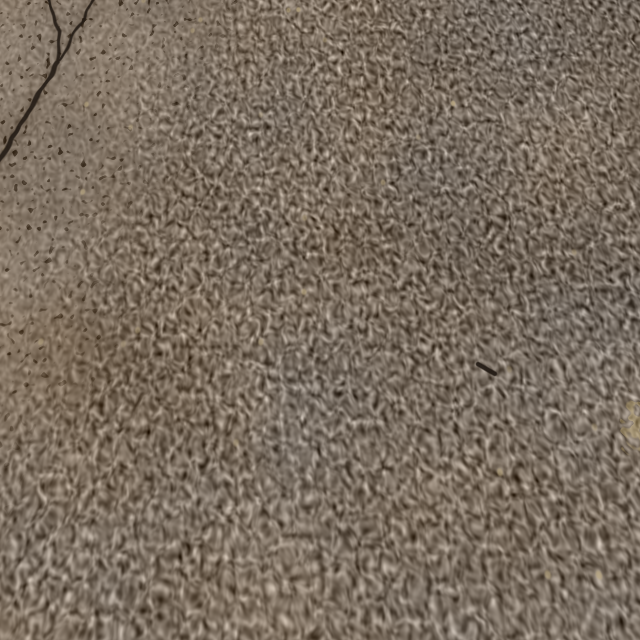
A WebGL 2 fragment shader for this texture:

```glsl
#version 300 es
precision highp float;
// Weathered, coarse-grained pavement receding from the viewer, with a cracked corner.

uniform vec2 u_resolution;
out vec4 fragColor;

const vec3 STONE = vec3(0.481, 0.430, 0.376);
const vec3 CRACK_COLOR = vec3(0.13, 0.10, 0.075);
const vec3 STRAW = vec3(0.72, 0.65, 0.50);
const vec3 WARM_SHIFT = vec3(0.022, 0.0, -0.026);
const vec2 GRAIN_FREQ = vec2(82.0, 54.0);   // grains across and up the canvas
const float PERSPECTIVE = 0.5;              // how much finer grains get with distance
const float GRAIN_LEAN = 0.2;
const float GRAIN_SWIRL = 0.75;
const float GRAIN_CONTRAST = 0.44;
const float FINE_CONTRAST = 0.24;
const float PATCH_CONTRAST = 0.085;
const float WORN_CONTRAST = 0.42;           // grain strength left on the worn side
const float WORN_LIGHT = 0.05;
const float PIT_DEPTH = 0.24;
const float FLECK_SHARE = 0.008;

// PCG-style integer hash, two values in 0..1
vec2 hash2(vec2 cell) {
    uvec2 v = uvec2(ivec2(cell)) * 1664525u + 1013904223u;
    v.x += v.y * 1664525u;
    v.y += v.x * 1664525u;
    v ^= v >> 16u;
    v.x += v.y * 1664525u;
    v.y += v.x * 1664525u;
    v ^= v >> 16u;
    return vec2(v >> 8u) / 16777216.0;
}

float cornerSlope(vec2 cell, vec2 offset, vec2 corner) {
    return dot(hash2(cell + corner) * 2.0 - 1.0, offset - corner);
}

float gradientNoise(vec2 p) {
    vec2 cell = floor(p), f = p - cell;
    vec2 w = f * f * f * (f * (f * 6.0 - 15.0) + 10.0);
    float low = mix(cornerSlope(cell, f, vec2(0, 0)), cornerSlope(cell, f, vec2(1, 0)), w.x);
    float high = mix(cornerSlope(cell, f, vec2(0, 1)), cornerSlope(cell, f, vec2(1, 1)), w.x);
    return mix(low, high, w.y);
}

float patches(vec2 p) {
    return gradientNoise(p) + 0.5 * gradientNoise(p * 2.1 + 17.0)
         + 0.3 * gradientNoise(p * 4.7 + 41.0);
}

float segmentDistance(vec2 p, vec2 a, vec2 b) {
    vec2 along = b - a;
    return length(p - a - along * clamp(dot(p - a, along) / dot(along, along), 0.0, 1.0));
}

// Coverage of a shape from its signed distance
float cover(float d, float softness) {
    return 1.0 - smoothstep(-softness, softness, d);
}

void main() {
    vec2 uv = gl_FragCoord.xy / u_resolution;
    float soft = max(1.0 / u_resolution.y, 0.0015);

    // Ground coordinates in grain units
    vec2 ground = vec2((uv.x - 0.5) * (1.0 + PERSPECTIVE * uv.y),
                       uv.y * (1.0 + PERSPECTIVE * uv.y)) * GRAIN_FREQ + 200.0;
    vec2 swirl = vec2(gradientNoise(ground * 0.43), gradientNoise(ground * 0.43 + 71.0));
    vec2 grainPos = ground + GRAIN_SWIRL * swirl;
    grainPos.x += GRAIN_LEAN * ground.y;

    // Grain, stains and the smoother worn side
    float coarse = gradientNoise(grainPos);
    float fine = gradientNoise(mat2(1.5, 0.5, -0.6, 1.4) * grainPos + 400.0);
    float stain = patches(uv * vec2(3.6, 4.3) + 5.0);
    float warmth = patches(uv * 3.1 + 60.0) + 0.7 * (0.5 - uv.x);
    float edge = uv.x - 0.5 * (uv.y - 0.34) + 0.15 * stain;
    float worn = 1.0 - smoothstep(-0.12, 0.16, edge);
    float grain = GRAIN_CONTRAST * coarse + FINE_CONTRAST * fine;
    float tone = grain * mix(1.0, WORN_CONTRAST, worn) + PATCH_CONTRAST * stain;
    tone += WORN_LIGHT * worn - 0.03 * smoothstep(0.45, 1.0, uv.x) * uv.y;
    vec2 hollow = uv - vec2(0.35, 0.6);
    tone -= 0.03 * exp(-30.0 * dot(hollow, hollow));

    // Small dark pits in the worn surface
    float pit = smoothstep(0.2, 0.4, gradientNoise(ground * vec2(0.9, 1.1) + 90.0));
    tone -= PIT_DEPTH * worn * pit;
    vec3 color = STONE + tone + WARM_SHIFT * warmth;

    // Sparse straw-coloured flecks
    vec2 fleckCell = floor(ground * 0.6);
    vec2 fleckSeed = hash2(fleckCell + 300.0);
    vec2 fleckOffset = fract(ground * 0.6) - 0.35 - 0.3 * hash2(fleckCell + 500.0);
    float fleck = cover(length(fleckOffset) - 0.24, 0.12) * step(fleckSeed.x, FLECK_SHARE);
    color = mix(color, STRAW, fleck * (0.3 + 0.5 * fleckSeed.y));

    // Pale leaf litter at the right border
    vec2 litter = (uv - vec2(0.992, 0.335)) / vec2(0.016, 0.036);
    float litterMask = cover(length(litter) - 0.75 + 2.5 * coarse, 0.25);
    color = mix(color, STRAW + 0.7 * grain, 0.7 * litterMask);

    // Forked crack in the far corner
    vec2 wobble = 0.006 * vec2(gradientNoise(uv * 45.0), gradientNoise(uv * 45.0 + 9.0));
    vec2 q = uv + wobble;
    vec2 fork = vec2(0.091, 0.902);
    float mainCrack = min(segmentDistance(q, fork, vec2(-0.01, 0.735)) - 0.0035,
                          segmentDistance(q, fork, vec2(0.152, 1.01)) - 0.0022);
    float branch = min(segmentDistance(q, fork, vec2(0.092, 0.95)),
                       segmentDistance(q, vec2(0.092, 0.95), vec2(0.073, 1.01))) - 0.0025;
    float crack = min(mainCrack, branch);
    color -= 0.08 * exp(-max(crack, 0.0) * 150.0);
    color = mix(color, CRACK_COLOR, 0.88 * cover(crack, soft));

    // A lone dark twig
    float twig = segmentDistance(uv, vec2(0.747, 0.431), vec2(0.773, 0.416)) - 0.0035;
    color = mix(color, CRACK_COLOR, 0.92 * cover(twig, soft));

    fragColor = vec4(clamp(color, 0.0, 1.0), 1.0);
}
```
